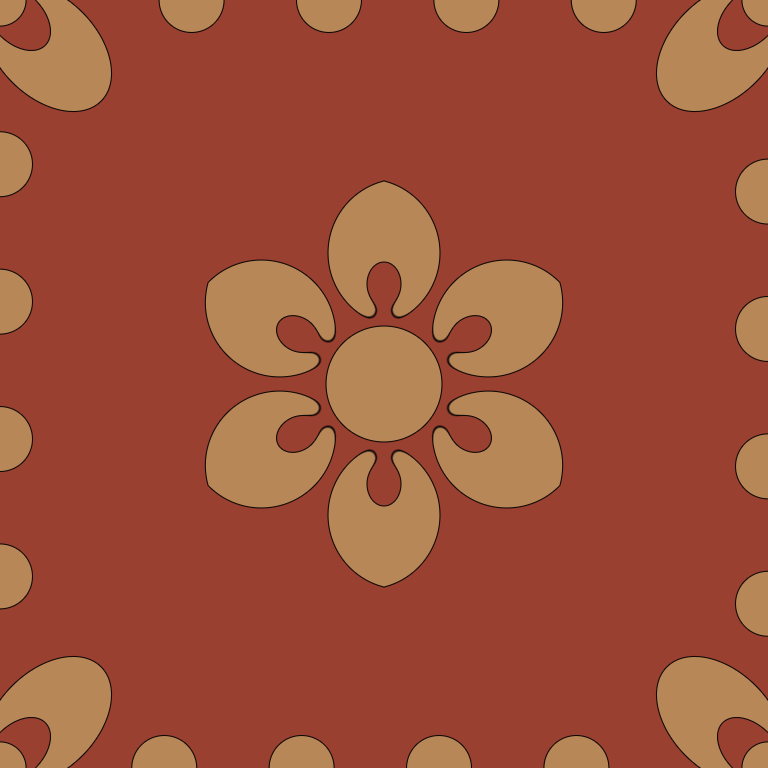
A Shadertoy shader for this pattern:

```glsl
#define GROUND vec3(0.60, 0.25, 0.19)
#define GOLD vec3(0.72, 0.53, 0.34)
#define INK vec3(0.06, 0.03, 0.02)
#define LINE_WIDTH 0.0014
#define PETAL_COUNT 6.0
#define HUB_RADIUS 0.0755
#define CORNER_HUB_RADIUS 0.034
#define DOT_RADIUS 0.0423
#define DOT_SPACING 0.1789
#define DOT_SHIFT 0.0178

const float TAU = 6.2831853;

float smoothMin(float a, float b, float k) {
    float h = max(k - abs(a - b), 0.0) / k;
    return min(a, b) - h * h * k * 0.25;
}

float smoothMax(float a, float b, float k) {
    return -smoothMin(-a, -b, k);
}

// First-order distance to an ellipse
float ellipse(vec2 p, vec2 radii) {
    float k = length(p / radii);
    return k * (k - 1.0) / max(length(p / (radii * radii)), 1e-4);
}

// Lens made of two arcs, pointed along y
float lens(vec2 p, float halfWidth, float halfHeight) {
    float offset = (halfHeight * halfHeight - halfWidth * halfWidth) / (2.0 * halfWidth);
    return length(vec2(abs(p.x) + offset, p.y)) - (halfWidth + offset);
}

// Petal pointing up, with a keyhole open towards the hub
float petal(vec2 p) {
    float body = lens(p - vec2(0.0, 0.1706), 0.0729, 0.0938);
    float bulb = ellipse(p - vec2(0.0, 0.1302), vec2(0.0221, 0.0286));
    float neck = max(abs(p.x) - 0.0085, p.y - 0.13);
    return smoothMax(body, -smoothMin(bulb, neck, 0.012), 0.023);
}

float rosette(vec2 p) {
    float sector = TAU / PETAL_COUNT;
    float angle = atan(p.x, p.y);
    angle -= sector * round(angle / sector);
    vec2 q = length(p) * vec2(sin(angle), cos(angle));
    return min(length(p) - HUB_RADIUS, petal(q));
}

// Quarter flower in each corner, its petal on the diagonal
float cornerFlower(vec2 p) {
    vec2 q = 0.5 - abs(p);
    vec2 diagonal = vec2(q.x - q.y, q.x + q.y) * 0.70711;
    float body = ellipse(diagonal - vec2(0.0, 0.0872), vec2(0.0645, 0.099));
    float hole = ellipse(diagonal - vec2(0.0, 0.0326), vec2(0.0326, 0.0508));
    return min(length(q) - CORNER_HUB_RADIUS, max(body, -hole));
}

// Four dots on each edge, shifted clockwise around the border
float borderDots(vec2 p) {
    bool horizontal = abs(p.y) > abs(p.x);
    float along = horizontal ? p.x * sign(p.y) : -p.y * sign(p.x);
    float inset = 0.5 - max(abs(p.x), abs(p.y));
    along -= DOT_SHIFT;
    float cell = clamp(floor(along / DOT_SPACING), -2.0, 1.0) + 0.5;
    return length(vec2(along - cell * DOT_SPACING, inset)) - DOT_RADIUS;
}

void mainImage(out vec4 fragColor, in vec2 fragCoord) {
    vec2 p = fragCoord / iResolution.xy - 0.5;
    float pixel = 1.0 / min(iResolution.x, iResolution.y);

    float d = min(rosette(p), min(cornerFlower(p), borderDots(p)));

    // Flat fill, then a thin contour
    float fill = clamp(0.5 - d / pixel, 0.0, 1.0);
    float contour = clamp((0.5 * LINE_WIDTH - abs(d)) / pixel + 0.5, 0.0, 1.0);
    vec3 color = mix(GROUND, GOLD, fill);
    fragColor = vec4(mix(color, INK, contour), 1.0);
}
```
